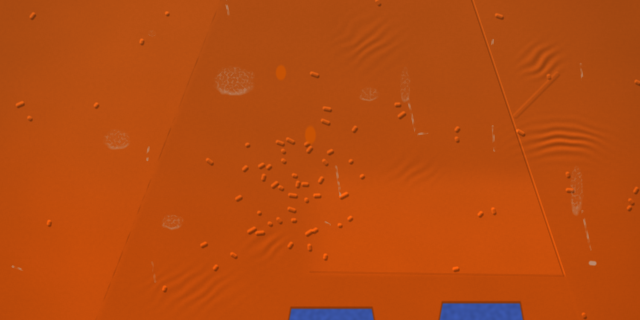
This texture is drawn by a WebGL 1 fragment shader. Its source:

```glsl
precision highp float;
// Orange painted metal panel with faint seams, scuffs, paint bumps and two blue blocks.
uniform vec2 u_resolution;

const vec3 PAINT_TOP = vec3(0.70, 0.305, 0.075);
const vec3 PAINT_LOW = vec3(0.755, 0.295, 0.045);
const vec3 BLUE = vec3(0.22, 0.32, 0.63);
const vec3 CHALK = vec3(0.73, 0.58, 0.50);
const vec3 DRIP = vec3(0.80, 0.33, 0.01);
const float BUMP_CELL = 0.036;
const float RELIEF = 0.20;
const float GRAIN = 0.020;

vec2 hash2(vec2 p) {
  vec2 q = vec2(dot(p, vec2(127.1, 311.7)), dot(p, vec2(269.5, 183.3)));
  return fract(sin(q) * 43758.5);
}

float gradDot(vec2 cell, vec2 corner, vec2 f) {
  return dot(hash2(cell + corner) * 2.0 - 1.0, f - corner);
}

float noise(vec2 p) {
  vec2 i = floor(p), f = fract(p), u = f * f * (3.0 - 2.0 * f);
  vec2 e = vec2(1.0, 0.0);
  return mix(mix(gradDot(i, e.yy, f), gradDot(i, e.xy, f), u.x),
             mix(gradDot(i, e.yx, f), gradDot(i, e.xx, f), u.x), u.y);
}

float blob(vec2 p, vec2 c, vec2 r) {
  vec2 q = (p - c) / r;
  return exp(-dot(q, q));
}

float segment(vec2 p, vec2 a, vec2 b) {
  vec2 d = b - a;
  return length(p - a - d * clamp(dot(p - a, d) / dot(d, d), 0.0, 1.0));
}

float line(vec2 p, vec2 a, vec2 b, float w) {
  return 1.0 - smoothstep(w * 0.3, w + 0.5 / u_resolution.y, segment(p, a, b));
}

// Thin chalky scratch, broken along its length
float scratch(vec2 p, vec2 a, vec2 b) {
  return line(p, a, b, 0.0045) * smoothstep(-0.25, 0.3, noise(p * 65.0));
}

// Speckled oval with a pale crescent along its lower rim
float scuff(vec2 p, vec2 c, vec2 r) {
  vec2 q = (p - c) / r;
  float d = length(q) + 0.25 * noise(p * 50.0);
  float speckle = smoothstep(-0.15, 0.4, noise(p * 130.0));
  float rim = smoothstep(0.25, 0.0, abs(d - 0.88)) * smoothstep(-0.2, -0.9, q.y);
  return smoothstep(1.1, 0.75, d) * (0.12 + 0.4 * speckle) + 0.6 * rim;
}

// Scattered paint bumps, densest in the middle cluster
float bumps(vec2 p) {
  float h = 0.0;
  vec2 cell = floor(p / BUMP_CELL);
  for (int j = -1; j <= 1; j++) {
    for (int i = -1; i <= 1; i++) {
      vec2 id = cell + vec2(float(i), float(j));
      vec2 rnd = hash2(id), pick = hash2(id + 37.0);
      vec2 c = (id + 0.15 + 0.7 * rnd) * BUMP_CELL;
      float density = 0.02 + 0.62 * blob(c, vec2(0.89, 0.40), vec2(0.14, 0.17));
      vec2 axis = vec2(0.012 * (pick.y - 0.3), 0.009 * (rnd.x - 0.5));
      float d = segment(p, c - axis, c + axis + 0.0005);
      h += step(pick.x, density) * smoothstep(0.009, 0.001, d);
    }
  }
  return h;
}

// Raised paint: bumps, curved folds and diagonal wrinkles
float relief(vec2 p) {
  float warp = noise(p * 14.0);
  float arc = p.y + 1.5 * (p.x - 1.75) * (p.x - 1.75);
  float folds = sin(arc * 230.0 + warp * 4.0) * blob(p, vec2(1.76, 0.565), vec2(0.10, 0.05));
  float slant = sin(dot(p, vec2(-0.60, 0.80)) * 200.0 + warp * 5.0);
  float patches = 0.9 * blob(p, vec2(1.69, 0.81), vec2(0.05, 0.045))
    + 0.35 * blob(p, vec2(1.15, 0.87), vec2(0.08, 0.07))
    + 0.25 * blob(p, vec2(1.29, 0.47), vec2(0.07, 0.04))
    + 0.45 * blob(p, vec2(0.83, 0.24), vec2(0.05, 0.04))
    + 0.30 * blob(p, vec2(0.60, 0.10), vec2(0.12, 0.06));
  float ridge = line(p, vec2(1.61, 0.64), vec2(1.74, 0.77), 0.009);
  return bumps(p) + 0.45 * folds + 0.5 * slant * patches + 0.3 * ridge;
}

// Block rising from the lower edge; the sides lean inward
float block(vec2 p, float left, float right, float top) {
  float s = 0.004;
  float lean = p.y * 0.18;
  return smoothstep(-s, s, p.x - left - lean) * smoothstep(-s, s, right - lean - p.x)
    * smoothstep(-s, s, top - p.y);
}

void main() {
  vec2 p = gl_FragCoord.xy / u_resolution.y;
  float leftSeam = p.x - mix(0.30, 0.69, p.y);
  float rightSeam = p.x - mix(1.813, 1.479, p.y);

  // Broad paint tone and panel shading
  vec3 col = mix(PAINT_LOW, PAINT_TOP, smoothstep(0.1, 0.9, p.y + 0.1 * noise(p * 3.0)));
  float middle = smoothstep(-0.01, 0.02, leftSeam) * smoothstep(0.01, -0.01, rightSeam);
  float patchGlow = smoothstep(0.92, 1.05, p.x) * smoothstep(0.005, -0.005, rightSeam)
    * smoothstep(0.13, 0.15, p.y) * smoothstep(0.50, 0.40, p.y);
  col *= 1.02 - 0.05 * middle + 0.07 * patchGlow - 0.05 * smoothstep(-0.005, 0.01, rightSeam);
  col *= 1.0 - 0.07 * smoothstep(0.75, 1.15, length(p - vec2(1.0, 0.4)));
  col *= 1.0 + GRAIN * (noise(p * 90.0) + noise(p * 210.0) + noise(p * 9.0));

  // Seams and the lower patch edge
  float worn = smoothstep(-0.3, 0.3, noise(p * 30.0));
  col *= 1.0 - 0.10 * worn * smoothstep(0.005, 0.0, abs(leftSeam));
  float seamEnd = smoothstep(0.13, 0.15, p.y);
  col *= 1.0 + seamEnd * (0.13 * smoothstep(0.004, 0.0, abs(rightSeam))
    - 0.14 * smoothstep(0.004, 0.0, abs(rightSeam + 0.006)));
  col *= 1.0 - 0.06 * line(p, vec2(0.97, 0.15), vec2(1.76, 0.138), 0.004);

  // Relief lit from the upper left
  float slope = relief(p) - relief(p + vec2(-0.003, 0.005));
  col *= 1.0 + clamp(slope * RELIEF * 1.8, -0.3, 0.3);

  // Glossy drips
  float drips = blob(p, vec2(0.878, 0.773), vec2(0.017, 0.025))
    + blob(p, vec2(0.970, 0.578), vec2(0.018, 0.030));
  col = mix(col, DRIP, 0.8 * smoothstep(0.25, 0.6, drips));

  // Chalky ovals, then scratches and chips
  float chalk = scuff(p, vec2(0.73, 0.748), vec2(0.063, 0.045))
    + 0.8 * scuff(p, vec2(0.365, 0.565), vec2(0.042, 0.032))
    + scuff(p, vec2(0.539, 0.307), vec2(0.034, 0.025))
    + 0.7 * scuff(p, vec2(1.153, 0.706), vec2(0.032, 0.022))
    + 0.6 * scuff(p, vec2(1.266, 0.735), vec2(0.017, 0.055))
    + 0.8 * scuff(p, vec2(1.802, 0.408), vec2(0.021, 0.075))
    + 0.4 * scuff(p, vec2(0.474, 0.896), vec2(0.014, 0.010));
  float marks = scratch(p, vec2(1.275, 0.69), vec2(1.302, 0.575))
    + scratch(p, vec2(1.30, 0.58), vec2(1.335, 0.585))
    + scratch(p, vec2(1.82, 0.34), vec2(1.845, 0.22))
    + scratch(p, vec2(0.464, 0.54), vec2(0.46, 0.50))
    + scratch(p, vec2(1.05, 0.48), vec2(1.064, 0.39))
    + scratch(p, vec2(1.00, 0.315), vec2(1.03, 0.298))
    + scratch(p, vec2(1.54, 0.605), vec2(1.545, 0.53))
    + scratch(p, vec2(0.705, 1.0), vec2(0.717, 0.945))
    + scratch(p, vec2(1.815, 0.80), vec2(1.82, 0.75))
    + 0.5 * scratch(p, vec2(0.475, 0.18), vec2(0.485, 0.12))
    + scratch(p, vec2(0.04, 0.167), vec2(0.07, 0.157))
    + scratch(p, vec2(1.54, 0.875), vec2(1.538, 0.855))
    + 1.5 * line(p, vec2(1.847, 0.178), vec2(1.857, 0.177), 0.009);
  col = mix(col, CHALK, clamp(0.65 * chalk + 0.6 * marks, 0.0, 0.85));

  // Blue blocks with a dark upper lip
  float blocks = block(p, 0.904, 1.168, 0.035) + block(p, 1.374, 1.634, 0.052);
  float lip = block(p, 0.900, 1.172, 0.042) + block(p, 1.370, 1.638, 0.059);
  col *= 1.0 - 0.25 * lip;
  col = mix(col, BLUE * (1.0 + 0.15 * noise(p * 60.0)), blocks);
  gl_FragColor = vec4(col, 1.0);
}
```
